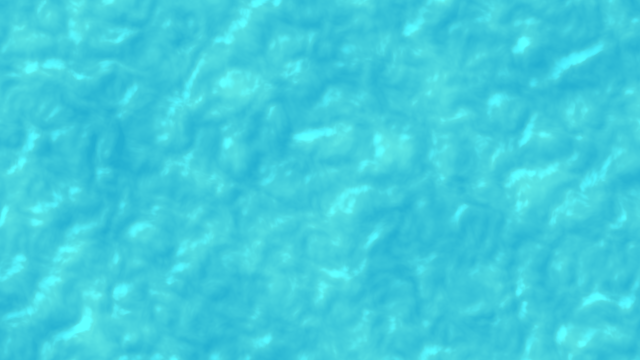
Give the GLSL for this texture, as a Shadertoy shader.

```glsl
// Rippled turquoise surface: soft billowy lumps lit from the upper left.
// A warped sum of rounded noise gives the height; its slope toward the
// light adds bright cyan crests and deeper blue hollows.

#define LUMP_SCALE 7.6
#define OCTAVES 4
#define GAIN 0.41
#define CREASE_SOFTNESS 0.008
#define WARP 0.022
#define LIGHT_DIR normalize(vec2(-0.62, 0.78))
#define LIGHT_STEP 0.02
#define DRIFT 0.42
#define DEEP vec3(0.155, 0.71, 0.825)
#define PALE vec3(0.345, 0.885, 0.89)
#define SHEEN vec3(0.02, 0.13, 0.145)

// Random unit vector for a lattice cell
vec2 cellGradient(vec2 cell) {
    uvec2 q = uvec2(ivec2(cell) + 4096);
    uint n = q.x * 1597u + q.y * 51749u;
    n = (n ^ (n >> 15)) * 73471u;
    n = (n ^ (n >> 13)) * 91757u;
    n ^= n >> 16;
    float angle = 6.28318 * float(n & 65535u) / 65536.0;
    return vec2(cos(angle), sin(angle));
}

float gradientNoise(vec2 p) {
    vec2 i = floor(p), f = p - i;
    vec2 w = f * f * f * (f * (f * 6.0 - 15.0) + 10.0);
    vec2 r = vec2(1.0, 0.0);
    float a = dot(cellGradient(i), f);
    float b = dot(cellGradient(i + r.xy), f - r.xy);
    float c = dot(cellGradient(i + r.yx), f - r.yx);
    float d = dot(cellGradient(i + r.xx), f - r.xx);
    return mix(mix(a, b, w.x), mix(c, d, w.x), w.y);
}

// Rounded lumps separated by soft creases
float lumpHeight(vec2 p) {
    p += WARP * vec2(gradientNoise(p * 9.0 + 17.3), gradientNoise(p * 9.0 + 51.7));
    mat2 turn = mat2(0.8, 0.6, -0.6, 0.8);
    vec2 q = turn * p * LUMP_SCALE;
    float height = 0.0, amplitude = 1.0;
    for (int i = 0; i < OCTAVES; i++) {
        float n = gradientNoise(q);
        height += amplitude * sqrt(n * n + CREASE_SOFTNESS);
        amplitude *= GAIN;
        q = turn * q * 2.0 + 11.9;
    }
    return height;
}

// Broad cloudy change of tone
float cloudDrift(vec2 p) {
    return gradientNoise(p * 3.2 + 29.0)
        + 0.8 * gradientNoise(p * 7.0 + 7.0)
        + 0.45 * gradientNoise(p * 15.0 + 41.0);
}

void mainImage(out vec4 fragColor, in vec2 fragCoord) {
    vec2 p = fragCoord / iResolution.y + 3.0;

    // Height and slope facing the light, in rough standard deviations
    float height = lumpHeight(p);
    float slope = (height - lumpHeight(p + LIGHT_DIR * LIGHT_STEP)) / 0.1;
    float level = (height - 0.41) / 0.16;
    float drift = cloudDrift(p);

    // Body tone from hollows to lump tops
    float tone = 0.56 + 0.14 * level + 0.11 * clamp(slope, -2.0, 1.5) + DRIFT * drift;
    vec3 color = mix(DEEP, PALE, clamp(tone, -0.1, 1.06));

    // Soft saturated glints on the lit flanks
    float glint = smoothstep(0.5, 2.6, slope) * smoothstep(-1.8, 1.2, level + drift);
    color += SHEEN * glint;

    fragColor = vec4(clamp(color, 0.0, 1.0), 1.0);
}
```
